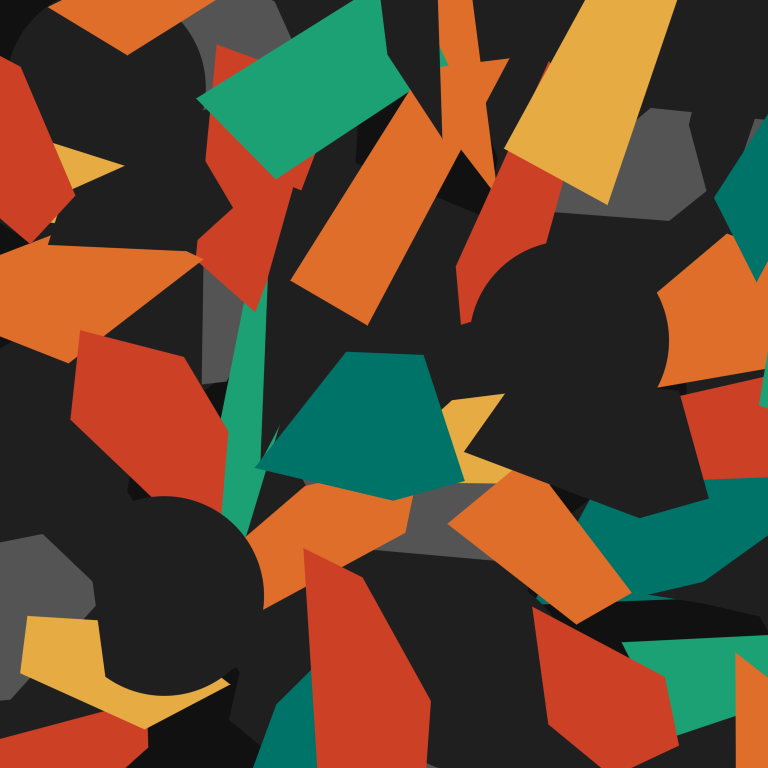
Reproduce this background procedurally as a WebGL 2 fragment shader.

```glsl
#version 300 es
precision highp float;
// Overlapping flat shards of warm and green paper on charcoal.
// Each shard is a skewed convex polygon inscribed in an ellipse; a quasi-random
// sequence spreads them, and charcoal shards and domes cut into the colours.

uniform vec2 u_resolution;
out vec4 fragColor;

const float TAU = 6.28318;
const vec3 CHARCOAL = vec3(0.123, 0.122, 0.121);
const vec3 BLACK = vec3(0.068, 0.068, 0.067);
const vec3 GRAY = vec3(0.33, 0.33, 0.33);
const vec3 YELLOW = vec3(0.90, 0.67, 0.26);
const vec3 TEAL = vec3(0.0, 0.45, 0.41);
const vec3 GREEN = vec3(0.11, 0.63, 0.46);
const vec3 ORANGE = vec3(0.88, 0.43, 0.17);
const vec3 RED = vec3(0.80, 0.25, 0.15);

// Stacking order of the upper sheets, repeated from bottom to top
const vec3 SHEETS[10] = vec3[10](YELLOW, TEAL, ORANGE, GREEN, RED,
                                 ORANGE, CHARCOAL, RED, CHARCOAL, CHARCOAL);
const int DOME_SLOT = 6;
const int SLIVER_SLOT = 9;

// Last index of each group in the lower sheets, then of all sheets
const int BLACK_END = 7;
const int GRAY_END = 13;
const int BACK_END = 17;
const int TOTAL = 57;

float hash(float n) {
    return fract(sin(n * 127.1 + 3.7) * 43758.5453);
}

mat2 rotation(float angle) {
    float c = cos(angle), s = sin(angle);
    return mat2(c, s, -s, c);
}

// Corner k of a shard, in counter-clockwise order
vec2 corner(float k, float sides, vec2 radii, float skew, float seed) {
    k = mod(k, sides);
    float angle = TAU * (k + 0.8 * (hash(seed + 0.13 * k + 0.5) - 0.5)) / sides;
    vec2 c = radii * vec2(cos(angle), sin(angle));
    return c + vec2(skew * c.y, 0.0);
}

// Signed distance to a convex shard with four or five corners
float shard(vec2 p, vec2 radii, float seed) {
    float sides = 4.0 + floor(2.0 * hash(seed + 0.21));
    float skew = 1.6 * (hash(seed + 0.32) - 0.5);
    float d = -1.0;
    for (int k = 0; k < 5; k++) {
        if (float(k) >= sides) break;
        vec2 a = corner(float(k), sides, radii, skew, seed);
        vec2 b = corner(float(k + 1), sides, radii, skew, seed);
        vec2 edge = normalize(b - a);
        d = max(d, dot(p - a, vec2(edge.y, -edge.x)));
    }
    return d;
}

// Round sheet trimmed by two straight cuts
float dome(vec2 p) {
    float cuts = max(dot(p, vec2(0.6, -0.8)) - 0.09, -p.y - 0.1);
    return max(length(p) - 0.13, cuts);
}

void main() {
    vec2 p = gl_FragCoord.xy / u_resolution.y;
    float pixel = 1.0 / u_resolution.y;
    vec3 color = CHARCOAL;

    for (int i = 0; i < TOTAL; i++) {
        float seed = float(i) + 1.0;
        bool back = i < BACK_END;
        int slot = back ? 0 : (i - BACK_END) % 10;
        vec3 sheet = SHEETS[slot];
        if (back) sheet = i < BLACK_END ? BLACK : i < GRAY_END ? GRAY : CHARCOAL;

        // Even spread with some jitter, reaching past the border
        vec2 center = fract(0.5 + seed * vec2(0.75488, 0.56984));
        center += 0.06 * (vec2(hash(seed + 0.61), hash(seed + 0.72)) - 0.5);
        center = 1.1 * center - 0.05;

        // Long axis, then short axis
        vec2 radii = vec2(mix(0.13, 0.21, hash(seed + 0.83)), mix(0.065, 0.112, hash(seed + 0.94)));
        bool sliver = slot == SLIVER_SLOT || (back && i >= GRAY_END);
        if (sliver) radii *= vec2(1.1, 0.55);
        if (i < BLACK_END) radii *= 1.15;

        vec2 q = rotation(0.5 * TAU * hash(seed + 0.05)) * (p - center);
        float d = slot == DOME_SLOT ? dome(q) : shard(q, radii, seed);
        color = mix(color, sheet, smoothstep(0.7 * pixel, -0.7 * pixel, d));
    }

    fragColor = vec4(color, 1.0);
}
```
